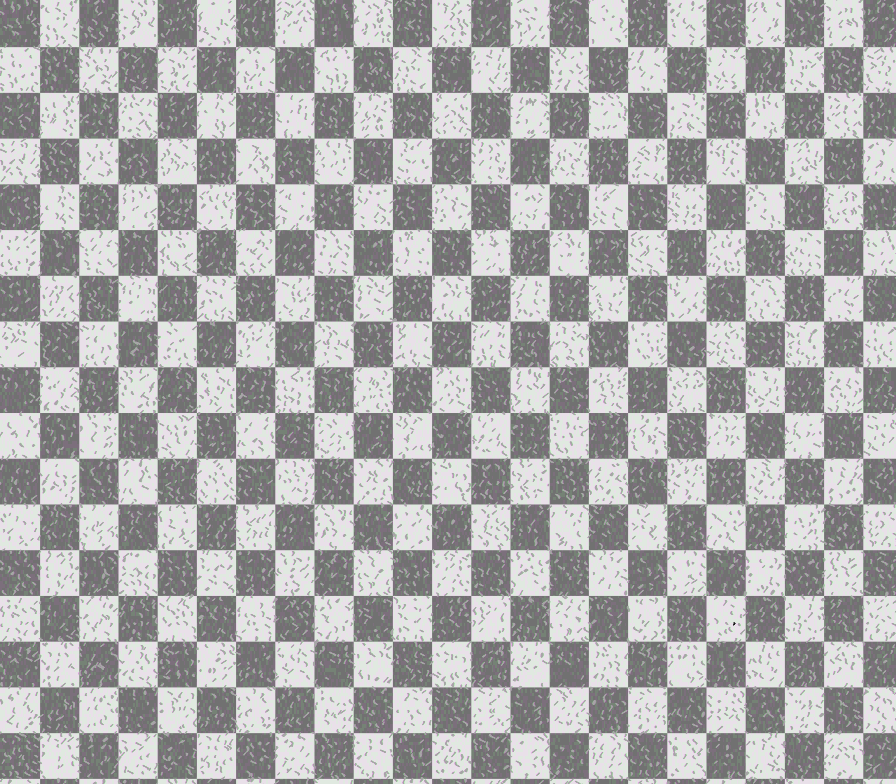
Give the GLSL for this pattern, as a Shadertoy shader.

```glsl
// Grey and white checkerboard of speckled tiles with fine green and magenta grain.

float hash(vec2 p) {
    vec3 q = fract(p.xyx * vec3(0.1031, 0.1030, 0.0973));
    q += dot(q, q.yzx + 33.33);
    return fract((q.x + q.y) * q.z);
}

float segmentDistance(vec2 p, vec2 halfAxis) {
    float along = clamp(dot(p, halfAxis) / dot(halfAxis, halfAxis), -1.0, 1.0);
    return length(p - halfAxis * along);
}

// Coverage of short, mostly upright flecks: x = grey flecks, y = rare dark dots.
vec2 flecks(vec2 p, float blur) {
    p.x += 0.12 * sin(6.0 * p.y + 2.0 * p.x);
    vec2 cover = vec2(0.0);
    for (int j = -1; j <= 1; j++) {
        for (int i = -1; i <= 1; i++) {
            vec2 cell = floor(p) + vec2(i, j);
            float kind = hash(cell + 71.0);
            if (kind > 0.72 && kind < 0.9998) continue;
            vec2 centre = cell + 0.1 + 0.8 * vec2(hash(cell + 13.0), hash(cell + 37.0));
            float tilt = (hash(cell + 53.0) - 0.5) * 2.0;
            float reach = kind > 0.9 ? 0.08 : mix(0.06, 0.33, hash(cell + 97.0));
            float d = segmentDistance(p - centre, reach * vec2(sin(tilt), cos(tilt))) - 0.13;
            float mask = 1.0 - smoothstep(-blur, blur, d);
            if (kind < 0.9) cover.x = max(cover.x, mask);
            else cover.y = max(cover.y, mask);
        }
    }
    return cover;
}

void mainImage(out vec4 fragColor, in vec2 fragCoord) {
    vec2 uv = fragCoord / iResolution.xy;
    uv.y = 1.0 - uv.y;

    // Checkerboard counted from the upper left, with smoothed edges
    vec2 tiles = vec2(160.0, 120.0) / 7.0;
    vec2 pixel = tiles / iResolution.xy;
    vec2 t = max(uv - vec2(0.001, 0.0018), 0.004) * tiles;
    vec2 side = clamp(2.0 * sin(3.14159 * t) / (3.14159 * pixel), -1.0, 1.0);
    float light = 0.5 - 0.5 * side.x * side.y;

    // Grain in short upright runs
    float grain = hash(floor(uv * vec2(512.0, 224.0)) + 5.0);
    vec3 lightTile = vec3(0.895) + vec3(0.018, -0.018, 0.018) * (grain < 0.5 ? 1.0 : -1.0);
    vec3 darkTile = vec3(0.445);
    if (grain < 0.27) darkTile = vec3(0.485, 0.435, 0.485);
    else if (grain > 0.8) darkTile = vec3(0.46, 0.51, 0.46);
    vec3 color = mix(darkTile, lightTile, light);

    // Flecks, with green shifted slightly sideways to tint their edges
    vec2 p = uv * vec2(118.0, 100.0);
    float blur = 40.0 / iResolution.y;
    vec2 redBlue = flecks(p, blur);
    vec2 green = flecks(p + vec2(0.06, 0.0), blur);
    color = mix(color, vec3(0.65), vec3(redBlue.x, green.x, redBlue.x));
    color = mix(color, vec3(0.1), redBlue.y);

    fragColor = vec4(color, 1.0);
}
```
